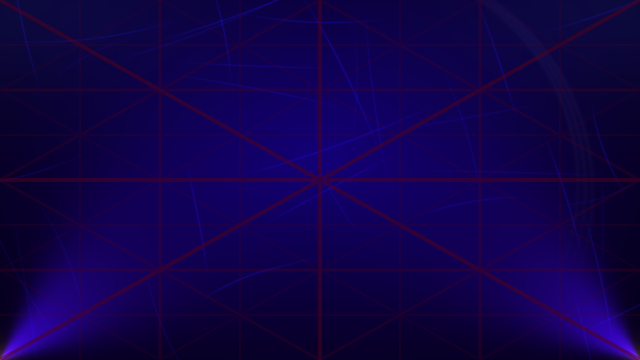
Write a WebGL 2 fragment shader that draws this background.

```glsl
#version 300 es
precision highp float;

uniform vec2 u_resolution;
out vec4 fragColor;

// Sine-free hash giving four values in 0..1
vec4 hash4(float n) {
    vec4 p = fract(vec4(n) * vec4(0.1031, 0.1030, 0.0973, 0.1099));
    p += dot(p, p.wzxy + 33.33);
    return fract((p.xxyz + p.yzzw) * p.zywx);
}

float gauss(vec2 d) {
    return exp(-dot(d, d));
}

// Distance from v to the nearest multiple of period
float repeatDistance(float v, float period) {
    return abs(fract(v / period + 0.5) - 0.5) * period;
}

float softLine(float d, float halfWidth, float softness) {
    return 1.0 - smoothstep(halfWidth - softness, halfWidth + softness, d);
}

// Nested axis lines and diagonals, each level finer and fainter
float lattice(vec2 uv, float aspect, float pixel) {
    float lines = 0.0;
    float diagonalScale = 1.0 / length(vec2(1.0 / aspect, 1.0));
    for (int i = 0; i < 3; i++) {
        float level = float(i);
        float period = exp2(-level);
        float halfWidth = 0.0052 * exp2(-0.4 * level);
        float strength = 0.56 * exp2(-0.75 * level);
        float softness = max(0.7 * pixel, 0.35 * halfWidth);
        float dx = repeatDistance(uv.x - 0.5 * period, period) * aspect;
        float dy = repeatDistance(uv.y - 0.5 * period, period);
        float diagonal = min(repeatDistance(uv.x - uv.y, period),
                             repeatDistance(uv.x + uv.y, period)) * diagonalScale;
        float axisLine = softLine(min(dx, dy), halfWidth, softness);
        float diagonalLine = softLine(diagonal, halfWidth, softness);
        diagonalLine *= i == 0 ? 1.0 : 0.75;
        lines = max(lines, strength * max(axisLine, diagonalLine));
    }
    return lines;
}

// Thin bent scratches of light, scattered at random
float streaks(vec2 p, float aspect, float pixel) {
    float light = 0.0;
    for (int i = 0; i < 36; i++) {
        vec4 place = hash4(float(i) + 3.0);
        vec4 shape = hash4(float(i) + 71.0);
        float angle = i % 2 == 0 ? mix(-0.2, 0.5, place.z) : mix(1.5, 2.1, place.z);
        vec2 along = vec2(cos(angle), sin(angle));
        vec2 d = p - place.xy * vec2(aspect, 1.0);
        float t = dot(d, along) / mix(0.15, 0.35, shape.x);
        float offset = dot(d, vec2(-along.y, along.x)) + (shape.y - 0.5) * 0.06 * t * t;
        float fade = 1.0 - smoothstep(0.2, 1.0, abs(t));
        light += fade * softLine(abs(offset), 0.0022, max(pixel, 0.0018)) * mix(0.3, 1.0, shape.z);
    }
    return light;
}

void main() {
    vec2 uv = gl_FragCoord.xy / u_resolution;
    float aspect = u_resolution.x / u_resolution.y;
    float pixel = 1.0 / u_resolution.y;
    vec2 p = uv * vec2(aspect, 1.0);
    vec2 folded = vec2(min(p.x, aspect - p.x), p.y);

    // Deep blue field, brightest just above the middle
    vec2 fromCenter = p - vec2(0.5 * aspect, 0.56);
    float glowHeight = fromCenter.y > 0.0 ? 0.54 : 0.41;
    float falloff = length(fromCenter / vec2(0.67, glowHeight));
    vec3 color = vec3(0.016, 0.0, 0.07);
    color += vec3(0.055, 0.0, 0.37) * exp(-pow(falloff, 1.35));

    // Navy haze in the upper corners
    color += vec3(0.02, 0.035, 0.1) * gauss((folded - vec2(0.05, 1.0)) / vec2(0.45, 0.25));

    // Violet beams fanning out of the lower corners
    float reach = length(folded);
    float spread = (atan(folded.y, folded.x) - 0.66) / 0.47;
    float cone = exp(-pow(abs(spread), 3.0));
    color += vec3(0.25, 0.01, 0.88) * cone * exp(-3.8 * reach);
    color += vec3(0.4, 0.25, 0.15) * exp(-40.0 * reach);

    // Pale arcs sweeping down the right side
    vec2 fromArc = p - vec2(0.56 * aspect, 0.49);
    float arcs = 0.0;
    for (float strand = 0.0; strand < 3.0; strand++) {
        float radius = 0.61 + 0.02 * strand * (1.0 - fromArc.y);
        arcs += gauss(vec2((length(fromArc) - radius) / 0.007, 0.0));
    }
    color += vec3(0.025, 0.025, 0.03) * arcs * smoothstep(0.15, 0.5, fromArc.x)
           * smoothstep(-0.35, 0.2, fromArc.y);

    color += vec3(0.015, 0.02, 0.2) * streaks(p, aspect, pixel);
    color = mix(color, vec3(0.3, 0.0, 0.12), lattice(uv, aspect, pixel));
    fragColor = vec4(color, 1.0);
}
```
